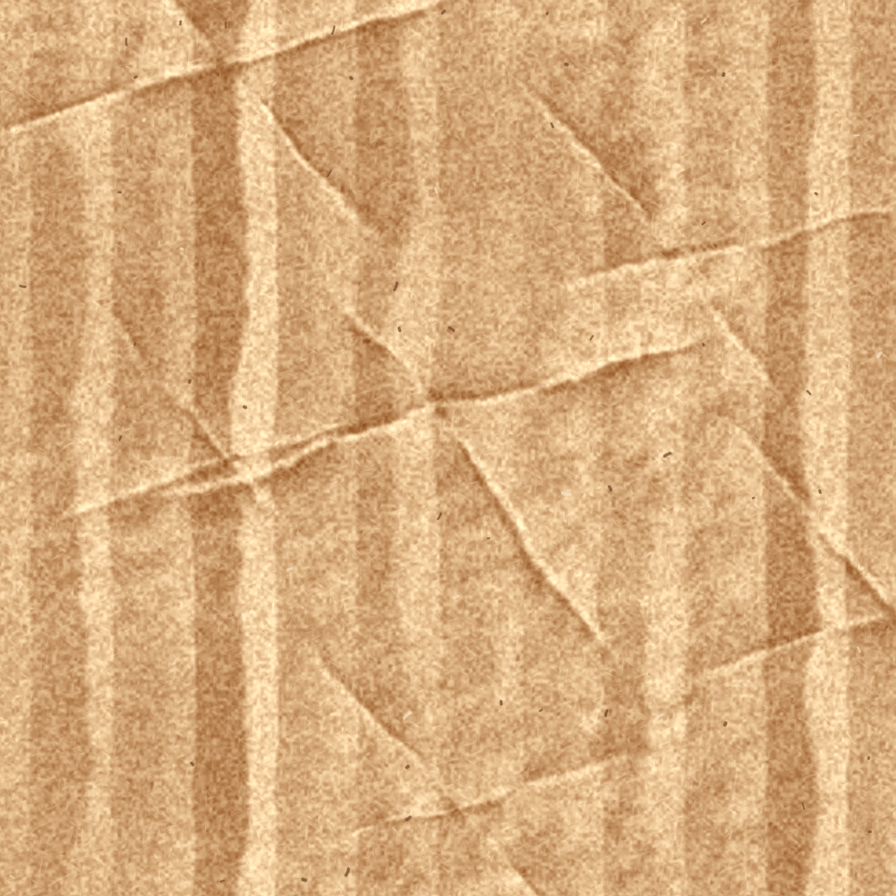
Write a Shadertoy shader that draws this texture.

```glsl
// Crumpled corrugated cardboard: vertical flutes, crossing fold lines and pulp
// grain each add to one tone value in standard deviations, which a linear
// kraft-paper ramp turns into colour. Small flecks sit on a jittered grid.

#define FLUTE_PITCH 0.0914
#define FLUTE_START 0.0375
#define FLUTE_CONTRAST 1.25
#define CREASE_COUNT 12
#define CREASE_WIDTH 0.0046
#define CREASE_CONTRAST 1.75
#define GRAIN_SCALE 245.0
#define GRAIN_CONTRAST 0.92
#define FLECK_CELLS 17.0
#define FLECK_SHARE 0.27
#define KRAFT_MEAN vec3(0.840, 0.668, 0.481)
#define KRAFT_SPREAD vec3(0.077, 0.100, 0.102)

const float TAU = 6.2831853;

float hash(vec2 p) {
    vec3 q = fract(vec3(p.xyx) * 0.1031);
    q += dot(q, q.yzx + 33.33);
    return fract((q.x + q.y) * q.z);
}

// Value noise in -1..1
float noise(vec2 p) {
    vec2 cell = floor(p), f = fract(p);
    f = f * f * (3.0 - 2.0 * f);
    float low = mix(hash(cell), hash(cell + vec2(1, 0)), f.x);
    float high = mix(hash(cell + vec2(0, 1)), hash(cell + vec2(1, 1)), f.x);
    return 2.0 * mix(low, high, f.y) - 1.0;
}

mat2 rotation(float angle) {
    float c = cos(angle), s = sin(angle);
    return mat2(c, -s, s, c);
}

float bump(float x) { return exp(-x * x); }

// Fold lines crossing in pairs at knots: x is the tone, y pushes the flutes sideways
vec2 creases(vec2 uv) {
    vec2 sum = vec2(0);
    for (int i = 0; i < CREASE_COUNT; i++) {
        float k = float(i), rank = k / float(CREASE_COUNT);
        float r = hash(vec2(k, 7.0)), r2 = hash(vec2(k, 19.0));
        vec2 knot = fract(vec2(0.49, 0.54) + floor(k / 2.0) * vec2(0.754, 0.39));
        float angle = i % 2 == 1 ? mix(-0.65, -0.98, r) : mix(0.12, 0.42, r);
        float halfLength = mix(0.36, 0.17, rank) * mix(0.8, 1.2, r2);
        vec2 q = rotation(angle) * (uv - knot);
        float s = q.x / halfLength + 0.7 * (r2 - 0.5);

        // Kinked line with varying width and lit side
        float d = q.y + 0.03 * s * s * (r - 0.5)
                + 0.007 * noise(vec2(q.x * 15.0, k * 9.1))
                + 0.0018 * noise(vec2(q.x * 75.0, k * 5.3));
        float width = CREASE_WIDTH * (1.0 + 0.5 * noise(vec2(q.x * 19.0, k + 40.5)));
        float side = smoothstep(-0.2, 0.2, noise(vec2(q.x * 5.0, k + 70.5))) * 2.0 - 1.0;
        float strength = mix(1.1, 0.6, rank) * (0.9 + 0.4 * noise(vec2(q.x * 12.0, k + 90.5)));
        strength *= 1.0 - smoothstep(0.65, 1.0, abs(s));

        float lit = 1.45 * bump(d / width);
        float shade = 1.1 * bump((d + side * 1.9 * width) / (1.1 * width));
        float slope = 0.6 * side * d / 0.02 * bump(d / 0.028);
        float pinch = 1.3 * bump(length(q * vec2(0.6, 1.0)) / 0.006);
        sum.x += strength * (lit - shade + slope - pinch);
        sum.y += strength * (r - 0.5) * bump(d / 0.05);
    }
    return sum;
}

// Relief of one flute; beats of two periods make some of them strong
float fluteDepth(float id, float y) {
    float beat = (0.5 + 0.5 * cos(TAU * (id - 2.0) / 2.33))
               * (0.5 + 0.5 * cos(TAU * (id - 2.0) / 7.0));
    float depth = 0.26 + FLUTE_CONTRAST * pow(beat, 0.75);
    return depth * (0.9 + 0.4 * noise(vec2(id * 3.7, y * 5.0)));
}

// Each flute is shaded on its left half and lit on its right half
float flutes(vec2 uv, float push) {
    float x = uv.x + 0.026 * push + 0.003 * noise(uv * vec2(4, 17));
    float position = (x - FLUTE_START) / FLUTE_PITCH;
    float id = floor(position), u = fract(position);
    float depth = fluteDepth(id, uv.y);
    float middle = 0.54 + 0.17 * noise(vec2(id * 5.3, uv.y * 9.0))
                 + 0.04 * noise(vec2(id * 2.9, uv.y * 40.0));
    float softness = mix(0.26, 0.07, clamp(depth, 0.0, 1.0));
    float lit = smoothstep(middle - softness, middle + softness, u);
    float here = depth * mix(-0.85, 1.05, lit);
    float next = -0.85 * fluteDepth(id + 1.0, uv.y);
    return mix(here, next, smoothstep(0.93, 1.0, u));
}

// Light fibres in three directions over fine pulp
float grain(vec2 uv) {
    vec2 p = uv + 0.002 * vec2(noise(uv * 80.0), noise(uv * 80.0 + 31.7));
    float fibre = -1.0;
    for (int i = 0; i < 3; i++) {
        vec2 q = rotation(0.4 + float(i) * TAU / 6.0) * p + float(i) * 3.1;
        fibre = max(fibre, noise(q * GRAIN_SCALE * vec2(0.5, 1.3)));
    }
    return 1.1 * (fibre - 0.36) + 1.05 * noise(uv * GRAIN_SCALE + 8.3);
}

// Patches of rumpled skin lit from the upper left
float rumples(vec2 uv) {
    vec2 toLight = vec2(-0.004, 0.005);
    vec2 p = uv + 0.015 * vec2(noise(uv * 22.0), noise(uv * 22.0 + 5.7));
    float relief = noise(p * 38.0) - noise((p + toLight) * 38.0);
    float patches = smoothstep(0.15, 0.6, noise(uv * 3.3 + 2.6));
    return relief * (0.4 + 1.6 * patches) + 0.25 * patches;
}

// Short dark, pale or rarely red slivers
vec3 addFlecks(vec3 color, vec2 uv, float pixel) {
    vec2 cell = floor(uv * FLECK_CELLS);
    float r = hash(cell + 3.3), kind = hash(cell + 51.7);
    vec2 jitter = vec2(hash(cell + 11.1), hash(cell + 23.9));
    vec2 q = uv - (cell + 0.2 + 0.6 * jitter) / FLECK_CELLS;
    q = rotation(TAU * hash(cell + 37.3)) * q;
    q.y += 20.0 * q.x * q.x;
    float halfLength = mix(0.0006, 0.0045, r * r / (FLECK_SHARE * FLECK_SHARE));
    float d = length(vec2(max(abs(q.x) - halfLength, 0.0), q.y)) - mix(0.0009, 0.002, jitter.x);
    float cover = 1.0 - smoothstep(-pixel, pixel, d);
    vec3 ink = kind > 0.975 ? vec3(0.78, 0.14, 0.08)
             : kind > 0.72 ? vec3(0.98, 0.90, 0.78) : vec3(0.44, 0.27, 0.15);
    return mix(color, ink, cover * 0.75 * step(r, FLECK_SHARE));
}

void mainImage(out vec4 fragColor, in vec2 fragCoord) {
    vec2 uv = fragCoord / iResolution.y;
    vec2 fold = creases(uv);
    float tone = flutes(uv, fold.y) + CREASE_CONTRAST * fold.x + rumples(uv);
    tone += 0.35 * noise(uv * 6.0);

    // Compress strong relief before the grain goes on
    tone = 2.5 * tanh(tone / 2.5) + GRAIN_CONTRAST * grain(uv);
    vec3 color = KRAFT_MEAN + KRAFT_SPREAD * tone;
    color = addFlecks(color, uv, 1.0 / iResolution.y);
    fragColor = vec4(clamp(color, 0.0, 1.0), 1.0);
}
```
